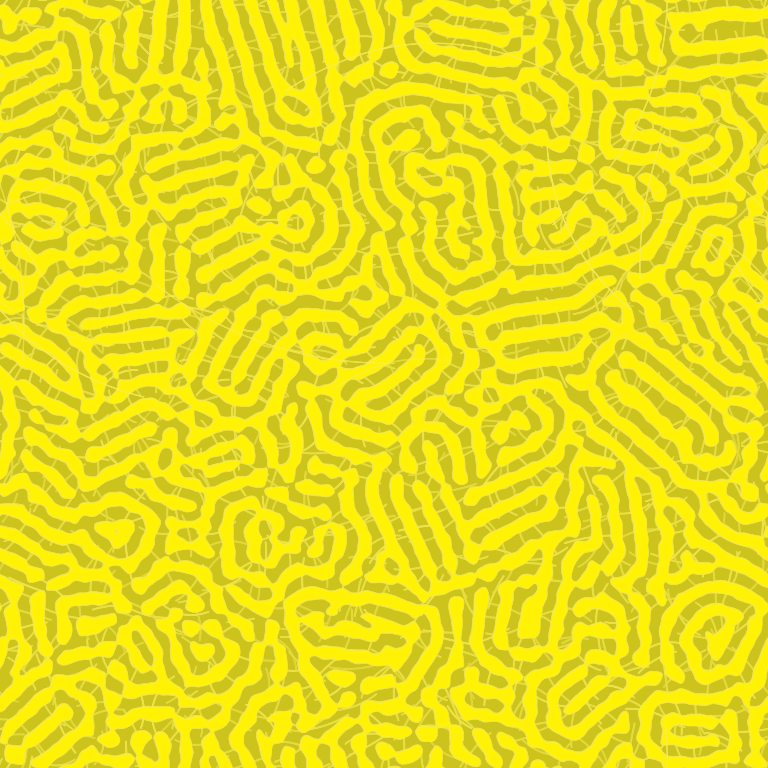
Write a Shadertoy shader that draws this pattern.

```glsl
#define NEST_CELLS 8.0       // nests of rings across the canvas
#define STRIPES 33.0         // ridge periods across the canvas
#define WAVE_CELLS 26.0      // wave kernels across the canvas
#define KINK 1.8             // phase jitter of the ridges, radians
#define RIDGE_BIAS 0.04      // widens the ridges
#define RAGGEDNESS 0.0026    // wobble of the ridge edges
#define RIM_WIDTH 0.0011     // half width of the pale ridge rim
#define VEIN_CELLS 31.0      // veins across the canvas
#define VEIN_WIDTH 0.0014    // half width of a vein
#define THREADS 20           // long faint threads
#define THREAD_WIDTH 0.0011  // half width of a thread

const float TAU = 6.2831853;
const vec3 RIDGE = vec3(1.00, 0.95, 0.02);
const vec3 GROOVE = vec3(0.80, 0.77, 0.11);
const vec3 VEIN = vec3(0.93, 0.89, 0.28);
const vec3 RIM = vec3(0.96, 0.92, 0.28);
const vec3 THREAD = vec3(0.97, 0.93, 0.32);

// Integer hash of a cell on a grid that wraps after "count" cells
vec3 hashCell(vec2 cell, float count, uint salt) {
    uvec3 v = uvec3(uvec2(floor(mod(cell + 0.5, count))), salt);
    v = v * 1664525u + 1013904223u;
    v.x += v.y * v.z; v.y += v.z * v.x; v.z += v.x * v.y;
    v ^= v >> 16u;
    v.x += v.y * v.z; v.y += v.z * v.x; v.z += v.x * v.y;
    return vec3(v >> 8u) / 16777216.0;
}

// Smooth tiling noise, two independent channels
vec2 noise(vec2 uv, float count, uint salt) {
    vec2 p = uv * count, cell = floor(p), t = p - cell;
    t = t * t * (3.0 - 2.0 * t);
    vec2 low = mix(hashCell(cell, count, salt).xy,
                   hashCell(cell + vec2(1, 0), count, salt).xy, t.x);
    vec2 high = mix(hashCell(cell + vec2(0, 1), count, salt).xy,
                    hashCell(cell + vec2(1, 1), count, salt).xy, t.x);
    return mix(low, high, t.y);
}

// Rings around the nearest scattered bar: outward direction and phase
vec3 nestWave(vec2 uv) {
    vec2 p = uv * NEST_CELLS, home = floor(p), reach = vec2(9.0);
    float tone = 0.0;
    for (int y = -1; y <= 1; y++)
    for (int x = -1; x <= 1; x++) {
        vec2 cell = home + vec2(x, y);
        vec3 random = hashCell(cell, NEST_CELLS, 1u);
        vec2 offset = p - cell - 0.1 - 0.8 * random.xy;
        vec2 axis = vec2(cos(0.5 * TAU * random.z), sin(0.5 * TAU * random.z));
        float halfLength = 0.4 * fract(random.x * 13.0);
        offset -= axis * clamp(dot(offset, axis), -halfLength, halfLength);
        if (dot(offset, offset) < dot(reach, reach)) {
            reach = offset;
            tone = fract(random.y * 17.0);
        }
    }
    float dist = max(length(reach), 1e-4);
    return vec3(reach / dist, TAU * (dist * STRIPES / NEST_CELLS + tone));
}

// Signed distance to the ridge edge, positive inside: wave kernels
// blend the rings of all nests into one maze
float ridgeDistance(vec2 uv) {
    vec2 p = uv * WAVE_CELLS, home = floor(p);
    vec2 wave = vec2(0.0), slope = vec2(0.0);
    for (int y = -2; y <= 2; y++)
    for (int x = -2; x <= 2; x++) {
        vec2 cell = home + vec2(x, y);
        vec3 random = hashCell(cell, WAVE_CELLS, 2u);
        vec2 center = cell + random.xy;
        vec2 offset = p - center;
        float falloff = 1.0 - dot(offset, offset) / 4.0;
        if (falloff <= 0.0) continue;
        vec3 nest = nestWave(center / WAVE_CELLS);
        vec2 frequency = TAU * STRIPES / WAVE_CELLS * nest.xy;
        float phase = dot(frequency, offset) + nest.z + KINK * (random.z - 0.5);
        vec2 ring = vec2(cos(phase), sin(phase));
        float weight = falloff * falloff * falloff;
        wave += weight * ring;
        slope -= weight * ring.y * frequency + 1.5 * falloff * falloff * offset * ring.x;
    }
    float height = wave.x + RIDGE_BIAS * length(wave);
    return height / (max(length(slope), 0.001) * WAVE_CELLS);
}

// Distance to a bent strand centred on the origin
float strandDistance(vec2 offset, vec2 axis, float halfLength, float bend) {
    float along = dot(offset, axis);
    float across = dot(offset, vec2(-axis.y, axis.x)) - bend * along * along / halfLength;
    return length(vec2(max(abs(along) - halfLength, 0.0), across));
}

float stroke(float dist, float halfWidth, float soft) {
    return 1.0 - smoothstep(halfWidth - soft, halfWidth + soft, dist);
}

// Short veins that cross the grooves
float veins(vec2 uv, float soft) {
    vec2 home = floor(uv * VEIN_CELLS);
    float cover = 0.0;
    for (int y = -1; y <= 1; y++)
    for (int x = -1; x <= 1; x++) {
        vec2 cell = home + vec2(x, y);
        vec3 random = hashCell(cell, VEIN_CELLS, 3u);
        vec3 shape = hashCell(cell, VEIN_CELLS, 4u);
        vec2 center = (cell + random.xy) / VEIN_CELLS;
        vec2 axis = nestWave(center).xy;
        axis = normalize(axis + 0.6 * (random.z - 0.5) * vec2(-axis.y, axis.x));
        float halfLength = mix(0.6, 0.95, shape.x) / VEIN_CELLS;
        float dist = strandDistance(uv - center, axis, halfLength, 0.6 * (shape.y - 0.5));
        cover = max(cover, mix(0.6, 1.0, shape.z) * stroke(dist, VEIN_WIDTH, soft));
    }
    return cover;
}

// Long threads, mostly in the upper half, wrapped around the canvas
float threads(vec2 uv, float soft) {
    float cover = 0.0;
    for (int i = 0; i < THREADS; i++) {
        vec3 random = hashCell(vec2(i, 0), float(THREADS), 5u);
        vec3 shape = hashCell(vec2(i, 1), float(THREADS), 6u);
        vec2 offset = uv - vec2(random.x, 1.0 - 0.6 * random.y);
        offset -= round(offset);
        float angle = 0.5 * TAU * random.z;
        float dist = strandDistance(offset, vec2(cos(angle), sin(angle)),
                                    mix(0.06, 0.20, shape.x), 0.6 * (shape.y - 0.5));
        cover = max(cover, mix(0.4, 0.9, shape.z) * stroke(dist, THREAD_WIDTH, soft));
    }
    return cover;
}

void mainImage(out vec4 fragColor, in vec2 fragCoord) {
    vec2 uv = fragCoord / iResolution.xy;
    float soft = 0.45 / iResolution.y;
    float ridge = ridgeDistance(uv + RAGGEDNESS * (noise(uv, 100.0, 7u) - 0.5));

    vec3 color = mix(GROOVE, VEIN, veins(uv, soft));
    color = mix(color, RIDGE, smoothstep(-soft, soft, ridge));
    color = mix(color, RIM, 0.8 * stroke(abs(ridge), RIM_WIDTH, soft));
    color = mix(color, THREAD, threads(uv, soft));
    fragColor = vec4(color, 1.0);
}
```
